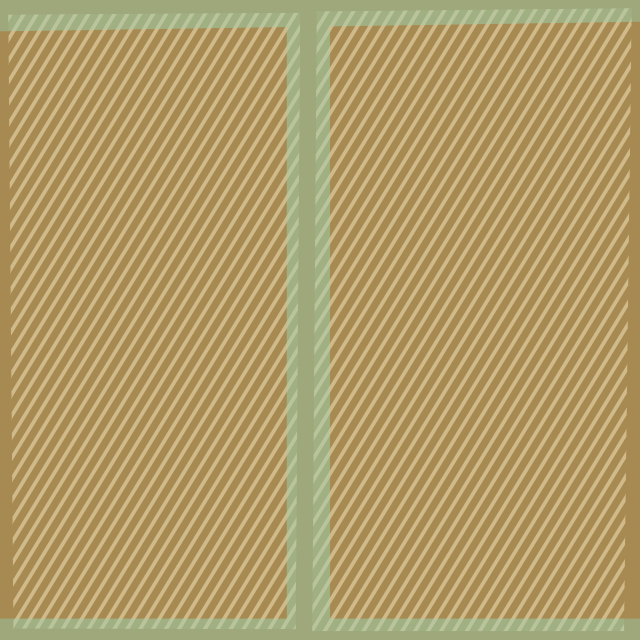
Give the GLSL for this pattern, as a three.js fragment shader.

```glsl
// Two slightly skewed panels of slanted stripes on ochre, parted by a sage frame.
// Each panel is a four-sided distance field holding a repeated stripe distance;
// the frame is a union of half planes that recolours whatever lies under it.

varying vec2 vUv;

const float SOFT = 0.001;           // half width of smoothed edges
const float STRIPE_PERIOD = 0.0202; // horizontal spacing
const float STRIPE_SHARE = 0.34;    // painted part of each period
const float STRIPE_SLOPE = 1.64;    // rise over run

const vec3 OCHRE = vec3(0.65, 0.54, 0.32);
const vec3 SAND = vec3(0.82, 0.73, 0.54);
const vec3 SAGE = vec3(0.62, 0.66, 0.48);
const vec3 SAGE_TINT = vec3(0.63, 0.69, 0.51);
const vec3 PALE_SAGE = vec3(0.73, 0.77, 0.61);

// Coverage of a shape whose distance is negative inside.
float fill(float dist) {
  return 1.0 - smoothstep(-SOFT, SOFT, dist);
}

// Signed distance to the line a-b, positive on its left side.
float leftOf(vec2 p, vec2 a, vec2 b) {
  vec2 along = normalize(b - a);
  return dot(p - a, vec2(-along.y, along.x));
}

// Convex quad with corners given clockwise from the top left.
float quadDistance(vec2 p, vec2 tl, vec2 tr, vec2 br, vec2 bl) {
  float horizontal = max(leftOf(p, tl, tr), leftOf(p, br, bl));
  float vertical = max(leftOf(p, tr, br), leftOf(p, bl, tl));
  return max(horizontal, vertical);
}

// Slanted stripes, one of which is centred on the anchor point.
float stripeDistance(vec2 p, vec2 anchor) {
  vec2 d = p - anchor;
  float across = d.x - d.y / STRIPE_SLOPE;
  float offset = abs(fract(across / STRIPE_PERIOD + 0.5) - 0.5);
  float squeeze = STRIPE_SLOPE / length(vec2(1.0, STRIPE_SLOPE));
  return (offset - 0.5 * STRIPE_SHARE) * STRIPE_PERIOD * squeeze;
}

// Sloping top band, level bottom band and central post.
float frameDistance(vec2 p) {
  float top = mix(0.951, 0.966, p.x) - p.y;
  float bottom = p.y - 0.0335;
  float post = abs(p.x - 0.4818) - 0.0338;
  return min(min(top, bottom), post);
}

void main() {
  vec2 p = vUv;

  // Panel outlines
  float leftPanel = quadDistance(p, vec2(0.013, 0.977), vec2(0.469, 0.980),
                                 vec2(0.462, 0.017), vec2(0.021, 0.018));
  float rightPanel = quadDistance(p, vec2(0.495, 0.982), vec2(0.987, 0.987),
                                  vec2(0.975, 0.014), vec2(0.488, 0.014));
  float panel = fill(min(leftPanel, rightPanel));

  // Stripes clipped to their own panel
  float leftStripes = fill(max(leftPanel, stripeDistance(p, vec2(0.3525, 0.6667))));
  float rightStripes = fill(max(rightPanel, stripeDistance(p, vec2(0.5417, 0.6667))));
  float stripes = max(leftStripes, rightStripes);

  // Ground and translucent frame
  vec3 ground = mix(OCHRE, SAND, stripes);
  vec3 frame = mix(mix(SAGE, SAGE_TINT, panel), PALE_SAGE, stripes);
  vec3 color = mix(ground, frame, fill(frameDistance(p)));

  gl_FragColor = vec4(color, 1.0);
}
```
